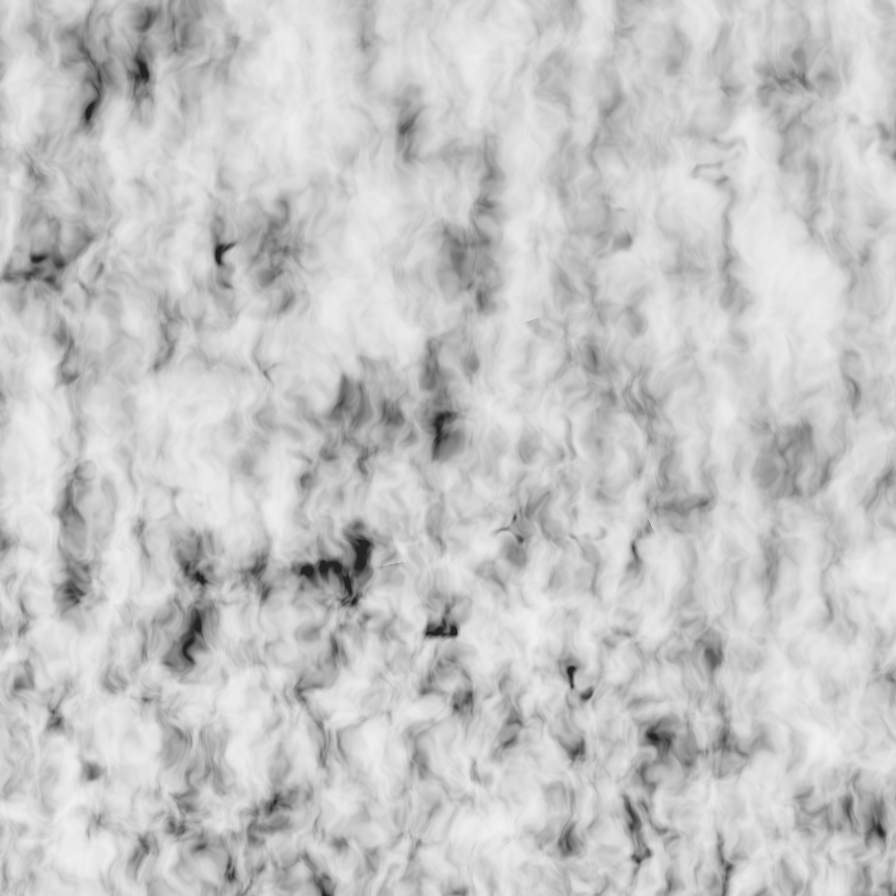
Write a WebGL 1 fragment shader that draws this texture.

```glsl
precision highp float;
// Mottled pale grey plaster with soft vertical streaks and dark stains.
// Warped gradient noise makes the clouds, cellular spots make the stains,
// and an exponential tone curve gives bright greys with a long dark tail.

uniform vec2 u_resolution;

#define CLOUD_SCALE vec2(5.0, 3.3)
#define CLOUD_CONTRAST 2.5
#define STREAK_SCALE vec2(34.0, 5.0)
#define STREAK_CONTRAST 1.5
#define WARP_SCALE 15.0
#define WARP_AMOUNT 0.022
#define STAIN_SCALE 6.0
#define STAIN_DEPTH 1.9
#define SPECK_SCALE 24.0
#define SPECK_DEPTH 1.5
#define WHITE_LEVEL 0.968
#define SHADE_DEPTH 0.172

vec2 hash2(vec2 p) {
  vec3 q = fract(p.xyx * vec3(0.1031, 0.1030, 0.0973));
  q += dot(q, q.yzx + 33.33);
  return fract((q.xx + q.yz) * q.zy);
}

float cornerSlope(vec2 cell, vec2 offset) {
  float angle = 6.2832 * hash2(cell).x;
  return dot(vec2(cos(angle), sin(angle)), offset);
}

float gradientNoise(vec2 p) {
  vec2 cell = floor(p), f = fract(p);
  vec2 blend = f * f * (3.0 - 2.0 * f);
  vec2 right = vec2(1.0, 0.0), up = vec2(0.0, 1.0);
  float low = mix(cornerSlope(cell, f), cornerSlope(cell + right, f - right), blend.x);
  float high = mix(cornerSlope(cell + up, f - up), cornerSlope(cell + 1.0, f - 1.0), blend.x);
  return mix(low, high, blend.y);
}

// Sum of band-weighted octaves; the finer ones follow the local roughness.
float clouds(vec2 p, float roughness) {
  float sum = 0.0;
  vec2 q = p * CLOUD_SCALE;
  for (int i = 0; i < 6; i++) {
    float octave = float(i);
    float band = exp(-0.16 * (octave - 1.8) * (octave - 1.8));
    float fineness = smoothstep(0.5, 3.0, octave);
    sum += band * mix(1.0, mix(0.72, 1.25, roughness), fineness) * gradientNoise(q);
    q = q * 2.1 + vec2(17.3, 9.1);
  }
  return sum;
}

// Soft round spots in a random share of the cells.
float spots(vec2 p, float share) {
  vec2 cell = floor(p), f = fract(p);
  float cover = 0.0;
  for (int y = -1; y <= 1; y++) {
    for (int x = -1; x <= 1; x++) {
      vec2 neighbor = vec2(float(x), float(y));
      vec2 center = neighbor + 0.15 + 0.7 * hash2(cell + neighbor);
      vec2 traits = hash2(cell + neighbor + 71.7);
      float radius = mix(0.3, 0.65, traits.y);
      float spot = 1.0 - smoothstep(0.1 * radius, radius, length(f - center));
      cover = max(cover, spot * step(traits.x, share));
    }
  }
  return cover;
}

void main() {
  vec2 uv = gl_FragCoord.xy / u_resolution;

  // Bend the surface so the grain curls like brushed plaster.
  vec2 warp = vec2(gradientNoise(uv * WARP_SCALE),
                   gradientNoise(uv * WARP_SCALE + 43.7));
  vec2 fineWarp = vec2(gradientNoise(uv * WARP_SCALE * 3.0 + 11.3),
                       gradientNoise(uv * WARP_SCALE * 3.0 + 87.1));
  vec2 p = uv + WARP_AMOUNT * (warp + 0.45 * fineWarp);

  // The lower left is rough and speckled, the upper right smooth and streaked.
  float region = uv.y + 0.25 * uv.x + 0.5 * gradientNoise(uv * 3.0 + 5.0);
  float roughness = 1.0 - smoothstep(0.25, 0.95, region);

  float tone = CLOUD_CONTRAST * clouds(p, roughness);
  float streak = gradientNoise(mix(uv, p, 0.3) * STREAK_SCALE);
  tone += STREAK_CONTRAST * mix(1.2, 0.6, roughness) * streak;
  tone += 0.5 * (uv.y - 0.5) + 0.15;

  // Stains have ragged edges from a stronger share of the fine warp.
  vec2 ragged = p + 0.03 * fineWarp;
  tone -= STAIN_DEPTH * spots(ragged * STAIN_SCALE * vec2(1.0, 0.8), 0.12);
  tone -= SPECK_DEPTH * spots(ragged * SPECK_SCALE * vec2(1.0, 0.75),
                              mix(0.02, 0.12, roughness));

  float grey = WHITE_LEVEL - SHADE_DEPTH * exp(-0.52 * tone);
  gl_FragColor = vec4(vec3(clamp(grey, 0.14, 1.0)), 1.0);
}
```
